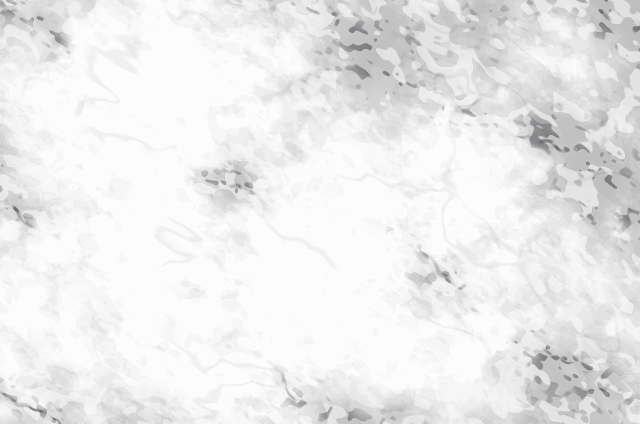
Reproduce this texture procedurally as a Shadertoy shader.

```glsl
// White marble with pale grey crisp-edged flakes, diagonal broken veins and dark flecks.

const vec2 VEIN_DIR = vec2(0.857, -0.514);
const vec3 WHITE = vec3(0.988, 0.988, 0.989);
const vec3 SHADE = vec3(1.0, 0.998, 0.98);
const float VEIN_SPACING = 0.41;
const int FLAKE_LAYERS = 6;

float hash(vec2 p) {
    return fract(sin(dot(p, vec2(127.1, 311.7))) * 43758.5453);
}

float noise(vec2 p) {
    vec2 i = floor(p);
    vec2 f = fract(p);
    f = f * f * (3.0 - 2.0 * f);
    float low = mix(hash(i), hash(i + vec2(1.0, 0.0)), f.x);
    float high = mix(hash(i + vec2(0.0, 1.0)), hash(i + 1.0), f.x);
    return mix(low, high, f.y);
}

float fbm(vec2 p, int octaves) {
    mat2 turn = mat2(1.6, 1.2, -1.2, 1.6);
    float sum = 0.0, total = 0.0, amp = 0.5;
    for (int i = 0; i < octaves; i++) {
        sum += amp * noise(p);
        total += amp;
        p = turn * p + 7.3;
        amp *= 0.5;
    }
    return sum / total;
}

// Pair of centred noises used to bend coordinates
vec2 bend(vec2 p, float seed) {
    return vec2(fbm(p + seed, 3), fbm(p + seed + 26.0, 3)) - 0.5;
}

// Patch of noise above a level, with a smooth narrow edge
float flake(float n, float level, float soft) {
    return smoothstep(level - soft, level + soft, n);
}

// Round soft area
float pool(vec2 p, vec2 center, float tightness) {
    vec2 d = p - center;
    return exp(-tightness * dot(d, d));
}

// Distance to the nearest of the wandering diagonal veins
float veinDistance(vec2 p, float across) {
    across += 0.26 * (fbm(p * 3.0 + 4.0, 4) - 0.5);
    across += 0.035 * (noise(p * 15.0) - 0.5) + 0.016 * (noise(p * 48.0) - 0.5);
    return abs(fract((across - 0.4) / VEIN_SPACING + 0.5) - 0.5) * VEIN_SPACING;
}

// Broad cloudiness: heavier at the borders and veins, lighter in the pools
float cloudMass(vec2 p, vec2 uv, float vein) {
    float mass = fbm(p * 3.6 + bend(p * 3.0, 11.0) * 0.9 + 3.0, 5) + 0.05;
    mass += 0.16 * (length(uv - 0.5) * 1.414 - 0.55);
    mass += 0.1 * exp(-vein * 14.0);
    mass -= 0.15 * pool(p, vec2(0.55, 0.78), 10.0);
    mass -= 0.06 * pool(p, vec2(1.05, 0.25), 8.0);
    return mass;
}

// Overlapping flat patches, from large to small
float flakeShade(vec2 q, float mass) {
    float shade = 0.0;
    float freq = 7.0;
    for (int i = 0; i < FLAKE_LAYERS; i++) {
        float n = fbm(q * freq + float(i) * 17.7, 4);
        shade += 0.025 * flake(n + mass - 0.5, 0.58, 0.014);
        freq *= 1.4;
    }
    return shade;
}

void mainImage(out vec4 fragColor, in vec2 fragCoord) {
    vec2 uv = fragCoord / iResolution.xy;
    vec2 p = fragCoord / iResolution.y;

    // Grain axes: along and across the veins, with curled edges
    vec2 grain = vec2(dot(p, VEIN_DIR), dot(p, vec2(-VEIN_DIR.y, VEIN_DIR.x)));
    vec2 q = grain * vec2(0.8, 1.15) + 0.03 * bend(p * 14.0, 41.0);

    float vein = veinDistance(p, grain.y);
    float mass = cloudMass(p, uv, vein);

    // Soft clouds under flat flakes
    float shade = flakeShade(q, mass) + 0.09 * smoothstep(0.5, 0.9, mass);

    // Pale chips lying over the grey
    float chips = flake(fbm(q * 30.0 + 90.0, 2), 0.6, 0.025);
    shade *= 1.0 - 0.55 * chips;

    // Faint hairlines running with the grain
    vec2 hairCoord = grain * vec2(3.0, 6.0) + 0.5 * bend(p * 6.0, 53.0);
    float ridge = abs(fbm(hairCoord, 4) - 0.5);
    float hairMask = smoothstep(0.45, 0.65, noise(p * 7.0 + 8.0));
    shade += 0.045 * hairMask * (1.0 - smoothstep(0.004, 0.02, ridge));

    // Broken dark veins
    float breaks = smoothstep(0.48, 0.62, fbm(p * 9.0 + 21.0, 3));
    float beads = smoothstep(0.25, 0.6, noise(p * 45.0 + 33.0));
    float heavy = smoothstep(0.42, 0.62, mass);
    shade += 0.26 * breaks * beads * heavy * (1.0 - smoothstep(0.002, 0.007, vein));

    // Small dark flecks crowding the veins and heavy clouds
    float crowd = heavy * (0.45 * smoothstep(0.62, 0.8, mass) + exp(-vein * 30.0));
    float fleck = flake(noise(q * 68.0 + 5.0) + 0.12 * breaks, 0.78, 0.06);
    shade += 0.26 * fleck * min(crowd, 1.0);

    fragColor = vec4(WHITE - SHADE * min(shade, 0.55), 1.0);
}
```
